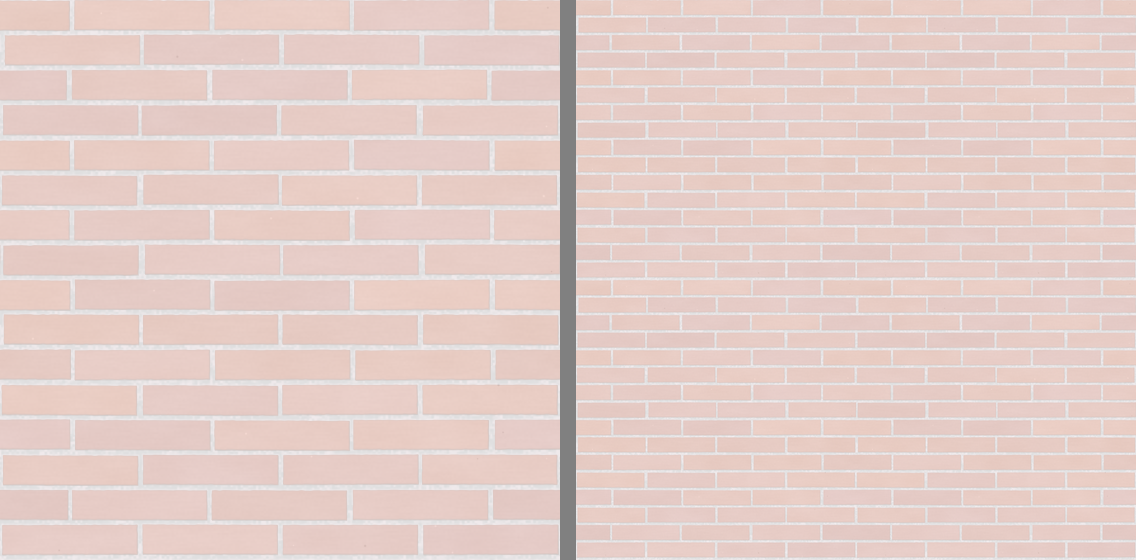
Left: one tile. Right: repeated 2 by 2.
Give the GLSL for this texture, as a Shadertoy shader.

```glsl
const vec2 GRID = vec2(4.0, 16.0);              // bricks across and down
const vec2 BRICK_HALF = vec2(0.1206, 0.0264);   // half brick size in canvas units
const vec2 JOINT_OFFSET = vec2(0.0022, 0.0046); // joint centre from the grid line

const vec3 PEACH = vec3(0.915, 0.803, 0.765);
const vec3 ROSE = vec3(0.894, 0.793, 0.778);
const vec3 EDGE_SHADE = vec3(0.840, 0.770, 0.750);
const vec3 MORTAR = vec3(0.882, 0.880, 0.882);
const vec3 MORTAR_LIGHT = vec3(0.935, 0.912, 0.918);
const vec3 MORTAR_SHADE = vec3(0.800, 0.775, 0.770);

float hash(vec2 p, float seed) {
    vec3 q = fract(vec3(p.xyx + seed * 1.37) * vec3(0.1031, 0.1030, 0.0973));
    q += dot(q, q.yzx + 33.33);
    return fract((q.x + q.y) * q.z);
}

// Value noise that wraps after a whole number of cells
float tileNoise(vec2 uv, vec2 period, float seed) {
    vec2 p = uv * period;
    vec2 i = floor(p), f = fract(p);
    f = f * f * (3.0 - 2.0 * f);
    vec2 a = mod(i, period), b = mod(i + 1.0, period);
    return mix(mix(hash(a, seed), hash(vec2(b.x, a.y), seed), f.x),
               mix(hash(vec2(a.x, b.y), seed), hash(b, seed), f.x), f.y);
}

float roundBox(vec2 p, vec2 halfSize, float radius) {
    vec2 q = abs(p) - halfSize + radius;
    return length(max(q, 0.0)) + min(max(q.x, q.y), 0.0) - radius;
}

// Brick-centred coordinates in xy, wrapped brick index in zw
vec4 runningBond(vec2 uv) {
    vec2 p = (uv - JOINT_OFFSET) * GRID;
    float row = mod(floor(p.y), GRID.y);
    float rowShift = (hash(vec2(row, 7.0), 3.0) - 0.5) * 0.022;
    p.x += 0.5 * mod(row, 2.0) + rowShift;
    return vec4((fract(p) - 0.5) / GRID, mod(floor(p), GRID));
}

// Small shift and tilt of each hand-laid brick
vec2 layUnevenly(vec2 p, vec2 id) {
    vec2 shift = vec2(hash(id, 11.0), hash(id, 12.0)) - 0.5;
    float tilt = (hash(id, 13.0) - 0.5) * 0.011;
    return p + shift * vec2(0.0035, 0.0018) + vec2(0.0, p.x * tilt);
}

vec3 mortarColor(vec2 uv, vec2 p, float d) {
    float grain = tileNoise(uv, vec2(220.0), 21.0);
    float patches = tileNoise(uv, vec2(36.0, 48.0), 22.0);
    vec3 c = mix(MORTAR, MORTAR_LIGHT, smoothstep(0.35, 0.9, 0.5 * grain + 0.5 * patches));
    // Light catches the mortar above a brick, shade gathers below it
    float rim = 1.0 - smoothstep(0.001, 0.0045, d);
    c = mix(c, MORTAR_LIGHT, 0.55 * rim * step(0.0, p.y));
    float shadowDist = roundBox(p + vec2(-0.0004, 0.0012), BRICK_HALF, 0.001);
    float shade = 1.0 - smoothstep(-0.0008, 0.0014, shadowDist);
    return mix(c, MORTAR_SHADE, shade * mix(0.35, 0.75, patches)) + (grain - 0.5) * 0.018;
}

vec3 brickColor(vec2 uv, vec2 p, vec2 id, float d) {
    vec3 c = mix(PEACH, ROSE, hash(id, 31.0));
    c += (hash(id, 32.0) - 0.5) * 0.016;
    // Soft clouds, faint horizontal drag marks and fine grain
    float clouds = tileNoise(uv, vec2(14.0, 28.0), 33.0);
    float streaks = tileNoise(uv, vec2(40.0, 300.0), 34.0);
    float grain = tileNoise(uv, vec2(256.0), 35.0);
    c += (clouds - 0.5) * vec3(0.010, 0.016, 0.020);
    c += (streaks - 0.5) * 0.008 + (grain - 0.5) * 0.008;
    // Worn border, stronger along the bottom and right
    float border = smoothstep(-0.0032, 0.0, d);
    float lowSide = smoothstep(-0.002, 0.002, -p.y - BRICK_HALF.y + 0.003);
    float rightSide = smoothstep(-0.002, 0.002, p.x - BRICK_HALF.x + 0.003);
    return mix(c, EDGE_SHADE, border * (0.3 + 0.4 * max(lowSide, rightSide)));
}

// Rare small pale or dark flecks, one candidate per wrapped cell
float fleck(vec2 uv, float cells, float pixel) {
    vec2 p = uv * cells;
    vec2 id = mod(floor(p), cells);
    vec2 centre = 0.3 + 0.4 * vec2(hash(id, 41.0), hash(id, 42.0));
    float radius = mix(0.0008, 0.0018, hash(id, 43.0));
    float d = length(fract(p) - centre) / cells - radius;
    float tone = hash(id, 45.0) < 0.6 ? 0.05 : -0.07;
    return tone * step(0.955, hash(id, 44.0)) * (1.0 - smoothstep(-pixel, pixel, d));
}

void mainImage(out vec4 fragColor, in vec2 fragCoord) {
    vec2 uv = fragCoord / iResolution.xy;
    float pixel = 1.0 / min(iResolution.x, iResolution.y);
    vec4 bond = runningBond(uv);
    vec2 p = layUnevenly(bond.xy, bond.zw);

    // Slightly ragged brick outline
    float ragged = (tileNoise(uv, vec2(130.0), 51.0) - 0.5) * 0.0011;
    float d = roundBox(p, BRICK_HALF, 0.0012) + ragged;
    float brickMask = 1.0 - smoothstep(-0.75 * pixel, 0.75 * pixel, d);

    vec3 color = mix(mortarColor(uv, p, d), brickColor(uv, p, bond.zw, d), brickMask);
    color += fleck(uv, 24.0, pixel);
    fragColor = vec4(clamp(color, 0.0, 1.0), 1.0);
}
```
